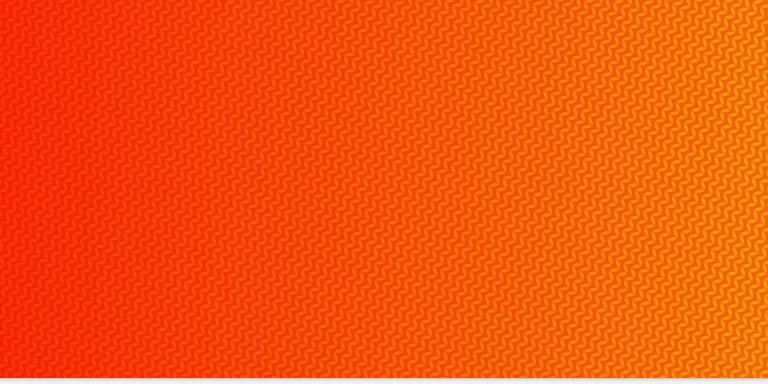
Give the GLSL for this background, as a Shadertoy shader.

```glsl
const vec3 RED_ORANGE = vec3(0.965, 0.165, 0.025);
const vec3 AMBER = vec3(0.955, 0.495, 0.053);
const vec3 PAPER = vec3(0.955);
const float STRIP_HEIGHT = 0.0156;   // all lengths in canvas heights
const float SHADOW_LENGTH = 0.004;
const float SHADOW_DEPTH = 0.25;
const float ROW_ANGLE = -0.52;
const vec2 STITCH_SIZE = vec2(0.0225, 0.036);
const float STITCH_SLANT = 1.3;
const float WEAVE_CONTRAST = 0.20;
const float YARN_VARIATION = 0.12;
const float TAU = 6.28319;

float hash(vec2 cell) {
    vec3 h = fract(cell.xyx * vec3(0.1031, 0.1030, 0.0973));
    h += dot(h, h.yzx + 33.33);
    return fract((h.x + h.y) * h.z);
}

vec2 rotate(vec2 p, float angle) {
    float c = cos(angle), s = sin(angle);
    return vec2(c * p.x + s * p.y, c * p.y - s * p.x);
}

// Slanted strands, mirrored on every other row; about -1 in gaps, 1 on yarn
float knit(vec2 p) {
    vec2 q = rotate(p, ROW_ANGLE) / STITCH_SIZE;
    float fold = abs(fract(q.y) - 0.5);
    float along = q.x + STITCH_SLANT * fold;
    float strand = 0.5 - 0.5 * cos(TAU * along);
    float seam = 0.5 - 0.5 * cos(2.0 * TAU * fold);
    float yarn = smoothstep(0.08, 0.75, strand * (0.45 + 0.55 * seam));
    vec2 cell = floor(vec2(along, q.y * 2.0));
    return yarn * 2.0 - 1.0 + YARN_VARIATION * (hash(cell) - 0.5);
}

void mainImage(out vec4 fragColor, in vec2 fragCoord) {
    vec2 p = fragCoord / iResolution.y;
    float across = fragCoord.x / iResolution.x;
    float pixel = 1.0 / iResolution.y;

    // Fabric: horizontal gradient under a knitted relief
    vec3 fabric = mix(RED_ORANGE, AMBER, across);
    float weave = knit(p);
    fabric *= 1.0 + WEAVE_CONTRAST * weave * vec3(0.12, 1.0, 0.7);

    // Pale strip along the bottom, shaded just below the fabric
    float below = max(STRIP_HEIGHT - p.y, 0.0);
    vec3 strip = PAPER * (1.0 - SHADOW_DEPTH * exp(-below / SHADOW_LENGTH));

    float cover = smoothstep(-0.5 * pixel, 0.5 * pixel, p.y - STRIP_HEIGHT);
    fragColor = vec4(clamp(mix(strip, fabric, cover), 0.0, 1.0), 1.0);
}
```
